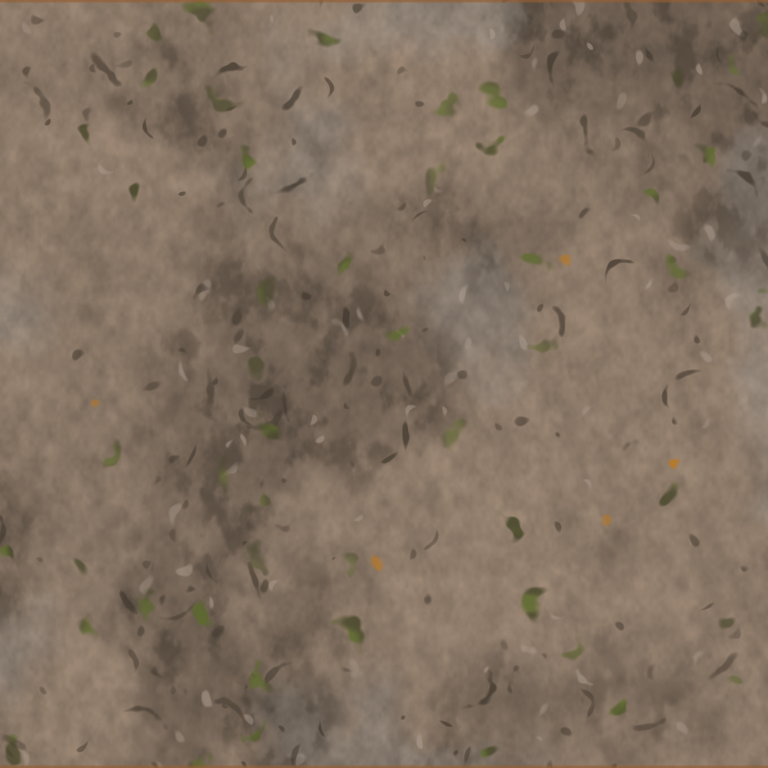
Reproduce this texture procedurally as a Shadertoy shader.

```glsl
float hash(vec2 p) {
    return fract(sin(dot(p, vec2(127.1, 311.7))) * 43758.5);
}

float noise(vec2 p) {
    vec2 i = floor(p), f = fract(p);
    f = f * f * (3.0 - 2.0 * f);
    return mix(mix(hash(i), hash(i + vec2(1, 0)), f.x),
               mix(hash(i + vec2(0, 1)), hash(i + vec2(1, 1)), f.x), f.y);
}

float fbm(vec2 p) {
    float sum = 0.0, amp = 0.533;
    for (int i = 0; i < 4; i++) {
        sum += amp * noise(p);
        p = mat2(1.6, 1.2, -1.2, 1.6) * p + 7.3;
        amp *= 0.5;
    }
    return sum;
}

// Litter gathers where this mask is high
float clumpMask(vec2 p) {
    return smoothstep(0.47, 0.76, fbm(p * 4.5 + 13.7));
}

// Ragged, bent ellipses on a jittered grid; size holds half length and half width
float scatter(vec2 p, float cells, vec2 size, float share, float clumping, float seed) {
    float cover = 0.0;
    float ragged = 1.1 * (noise(p * 95.0 + seed) - 0.5);
    vec2 home = floor(p * cells);
    for (int y = -1; y <= 1; y++)
    for (int x = -1; x <= 1; x++) {
        vec2 id = home + vec2(x, y);
        vec2 key = id + seed;
        vec2 centre = (id + vec2(hash(key + 0.3), hash(key + 0.7))) / cells;
        float chance = share * (1.0 + clumping * clumpMask(centre));
        if (hash(key + 1.9) > chance) continue;
        float angle = 1.57 + 2.6 * (hash(key + 2.3) - 0.5);
        float c = cos(angle), s = sin(angle);
        vec2 q = mat2(c, -s, s, c) * (p - centre);
        vec2 extent = size * mix(0.6, 1.35, hash(key + 3.1));
        q.y += (hash(key + 4.7) - 0.5) * q.x * q.x / extent.x;
        float d = length(q / extent) + ragged;
        float strength = mix(0.55, 1.0, hash(key + 5.3));
        cover = max(cover, strength * (1.0 - smoothstep(0.45, 1.25, d)));
    }
    return cover;
}

// Bare earth with broad stains, worn grey patches and fine grain
vec3 soil(vec2 p) {
    const vec3 earth = vec3(0.548, 0.474, 0.408);
    const vec3 greyDust = vec3(0.555, 0.512, 0.470);
    float dust = smoothstep(0.54, 0.74, fbm(p * 5.0 + 41.0));
    vec3 colour = mix(earth, greyDust, 0.75 * dust);
    float stain = fbm(p * 9.0 + 3.0) - 0.5;
    float grain = fbm(p * vec2(62.0, 46.0)) - 0.5;
    float speck = noise(p * vec2(170.0, 130.0)) - 0.5;
    return colour * (1.0 + 0.16 * stain + 0.25 * grain + 0.06 * speck);
}

// Soft shadowed humus with darker broken crumbs
vec3 addHumus(vec3 colour, vec2 p, float clump) {
    float crumbs = smoothstep(0.48, 0.74, fbm(p * vec2(36.0, 27.0) + 5.0));
    colour *= 1.0 - 0.20 * clump;
    return mix(colour, vec3(0.29, 0.25, 0.21), 0.65 * crumbs * clump);
}

void mainImage(out vec4 fragColor, in vec2 fragCoord) {
    const vec3 twigDark = vec3(0.25, 0.215, 0.175);
    const vec3 strawPale = vec3(0.66, 0.60, 0.55);
    const vec3 leafDark = vec3(0.27, 0.27, 0.16);
    const vec3 leafFresh = vec3(0.36, 0.42, 0.17);
    const vec3 petalOrange = vec3(0.74, 0.47, 0.12);
    const vec3 rimRust = vec3(0.58, 0.37, 0.20);

    vec2 uv = fragCoord / iResolution.xy;
    vec2 bent = uv + 0.007 * (vec2(noise(uv * 34.0), noise(uv * 34.0 + 19.0)) - 0.5);
    float clump = clumpMask(uv);

    vec3 colour = addHumus(soil(uv), uv, clump);

    // Twigs, crumbs and pale straw
    float twigs = scatter(bent, 17.0, vec2(0.019, 0.0042), 0.10, 3.5, 11.0);
    float crumbs = scatter(bent, 26.0, vec2(0.007, 0.0045), 0.08, 2.5, 57.0);
    float straw = scatter(bent, 20.0, vec2(0.010, 0.0045), 0.08, 3.5, 83.0);
    colour = mix(colour, strawPale, 0.65 * straw);
    colour = mix(colour, twigDark, 0.75 * max(twigs, 0.8 * crumbs));

    // Small leaves, fresher in places
    float leaves = scatter(bent, 13.0, vec2(0.018, 0.0085), 0.15, 1.8, 131.0);
    vec3 leaf = mix(leafDark, leafFresh, smoothstep(0.3, 0.75, noise(uv * 42.0 + 8.0)));
    colour = mix(colour, leaf, 0.85 * leaves);

    // Rare fallen petals
    float petals = scatter(bent, 9.0, vec2(0.0085, 0.007), 0.06, 0.5, 211.0);
    colour = mix(colour, petalOrange, 0.85 * petals);

    // Thin rusty rim along the top and bottom
    float rim = 1.0 - smoothstep(0.001, 0.005, min(uv.y, 1.0 - uv.y));
    colour = mix(colour, rimRust, 0.7 * rim);

    fragColor = vec4(colour, 1.0);
}
```
